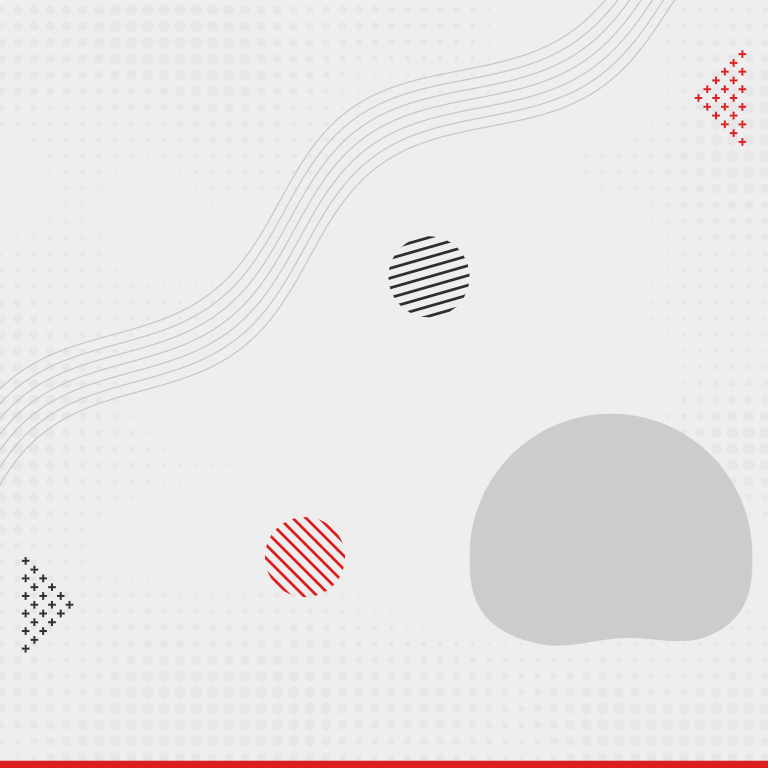
Give the GLSL for this background, as a WebGL 2 fragment shader.

```glsl
#version 300 es
precision highp float;
// Pale geometric backdrop: a halftone field, a ribbon of wavy lines, a soft
// grey blob, striped discs, triangles of plus signs and a red base bar.
// Every part is a distance function in canvas units, painted back to front.

#define DOT_SPACING 0.02116
#define DOT_MAX_RADIUS 0.0074
#define RIBBON_LINES 7
#define RIBBON_STEP vec2(0.0065, -0.0121)
#define LINE_HALF_WIDTH 0.0008
#define STRIPE_SPACING 0.0123
#define STRIPE_HALF_WIDTH 0.0018
#define PLUS_SPACING 0.01143
#define PLUS_COLUMNS 6
#define BAR_HEIGHT 0.0095

uniform vec2 u_resolution;
out vec4 outColor;

const float TAU = 6.2831853;
const vec3 PAPER = vec3(0.932);
const vec3 DOT_GREY = vec3(0.905);
const vec3 LINE_GREY = vec3(0.78);
const vec3 BLOB_GREY = vec3(0.80);
const vec3 RED = vec3(0.86, 0.12, 0.13);
const vec3 INK = vec3(0.18, 0.18, 0.19);

// Antialiased coverage of a signed distance
float cover(float d) {
    return clamp(0.5 - d * min(u_resolution.x, u_resolution.y), 0.0, 1.0);
}

float hash(vec2 p) {
    vec3 q = fract(vec3(p.xyx) * 0.1031);
    q += dot(q, q.yzx + 33.33);
    return fract((q.x + q.y) * q.z);
}

float noise(vec2 p) {
    vec2 i = floor(p), f = fract(p);
    f = f * f * (3.0 - 2.0 * f);
    return mix(mix(hash(i), hash(i + vec2(1, 0)), f.x),
               mix(hash(i + vec2(0, 1)), hash(i + vec2(1, 1)), f.x), f.y);
}

// Halftone: dots swell inside soft patches (centre.xy, radii.zw)
float halftone(vec2 p) {
    const vec4 patches[6] = vec4[6](
        vec4(0.18, 0.97, 0.38, 0.14), vec4(0.03, 0.44, 0.14, 0.18),
        vec4(0.30, 0.07, 0.40, 0.11), vec4(0.97, 0.83, 0.11, 0.15),
        vec4(0.88, 0.06, 0.22, 0.08), vec4(0.97, 0.43, 0.09, 0.10));
    vec2 g = (p - vec2(0.0017, 0.0137)) / DOT_SPACING;
    vec2 cell = floor(g + 0.5);
    vec2 site = cell * DOT_SPACING + vec2(0.0017, 0.0137);
    float density = 0.0;
    for (int i = 0; i < 6; i++) {
        vec2 q = (site - patches[i].xy) / patches[i].zw;
        density = max(density, exp(-dot(q, q)));
    }
    density = density * 0.9 + 0.5 * noise(cell * 0.22) - 0.12;
    float radius = DOT_MAX_RADIUS * clamp(density, 0.0, 1.0);
    return cover(length(p - site) - radius) * smoothstep(0.0, 0.5, density);
}

// Ribbon: one wave along a slanted axis, repeated by translation
float ribbon(vec2 p) {
    float d = 1.0;
    for (int i = 0; i < RIBBON_LINES; i++) {
        vec2 q = p - vec2(0.1432, 0.5625) - float(i) * RIBBON_STEP;
        q = vec2(dot(q, vec2(0.8, 0.6)), dot(q, vec2(-0.6, 0.8)));
        float phase = q.x * TAU / 0.569;
        float bend = (q.x - 0.3255) / 0.3385;
        float wave = -0.0404 * sin(phase) + 0.0091 * (1.0 - bend * bend);
        float slope = -0.446 * cos(phase) - 0.0538 * bend;
        d = min(d, abs(q.y - wave) / sqrt(1.0 + slope * slope));
    }
    return cover(d - LINE_HALF_WIDTH);
}

// Blob: circle above, flattened superellipse with a dented base below
float blob(vec2 p) {
    const float radius = 0.184, power = 2.9;
    float depth = 0.1081 + 0.0137 * smoothstep(0.0, 0.111, abs(p.x - 0.021));
    vec2 q = max(abs(p) / vec2(radius, depth), 1e-5);
    float lower = pow(pow(q.x, power) + pow(q.y, power), 1.0 / power);
    float level = p.y > 0.0 ? length(p) / radius : lower;
    return cover((level - 1.0) * (p.y > 0.0 ? radius : depth));
}

float stripedDisc(vec2 p, float radius, float angle) {
    float across = dot(p, vec2(-sin(angle), cos(angle))) / STRIPE_SPACING;
    float stripe = abs(across - floor(across + 0.5)) * STRIPE_SPACING;
    return cover(max(length(p) - radius, stripe - STRIPE_HALF_WIDTH));
}

// Plus signs: column k holds k + 1 marks; p is measured from the apex
float plusTriangle(vec2 p) {
    float d = 1.0;
    for (int i = 0; i < PLUS_COLUMNS; i++) {
        float k = float(i);
        float row = 2.0 * floor((p.y / PLUS_SPACING - k) * 0.5 + 0.5) + k;
        vec2 q = abs(p - vec2(k, clamp(row, -k, k)) * PLUS_SPACING);
        d = min(d, max(max(q.x, q.y) - 0.0049, min(q.x, q.y) - 0.0013));
    }
    return cover(d);
}

void main() {
    vec2 p = gl_FragCoord.xy / u_resolution;
    vec3 color = mix(PAPER, DOT_GREY, halftone(p));
    color = mix(color, LINE_GREY, ribbon(p));
    color = mix(color, BLOB_GREY, blob(p - vec2(0.7956, 0.2773)));
    color = mix(color, INK, stripedDisc(p - vec2(0.5586, 0.6396), 0.0527, 0.279));
    color = mix(color, RED, stripedDisc(p - vec2(0.3971, 0.2747), 0.0521, -TAU / 8.0));
    color = mix(color, RED, plusTriangle(p - vec2(0.9095, 0.8724)));
    color = mix(color, INK, plusTriangle((p - vec2(0.0905, 0.2126)) * vec2(-1, 1)));
    color = mix(color, RED, cover(p.y - BAR_HEIGHT));
    outColor = vec4(color, 1.0);
}
```
